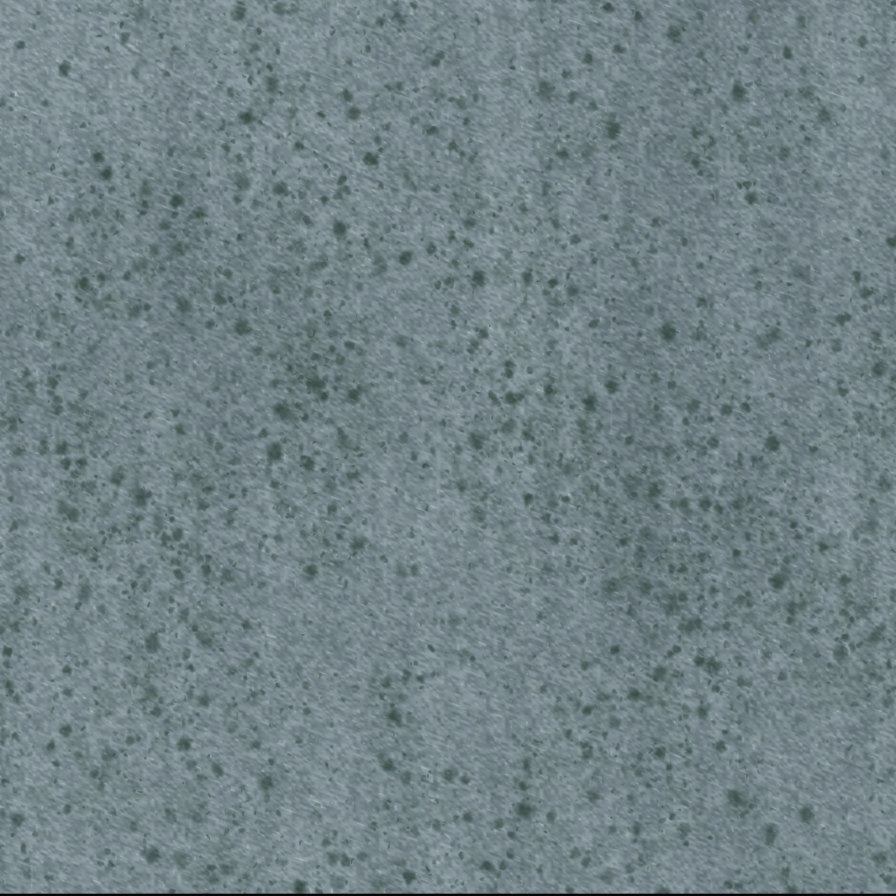
Write a Shadertoy shader that draws this texture.

```glsl
// Blue-grey weathered sheet with clustered dark green specks, fine grain and a long scratch.

const vec3 BASE_COLOR = vec3(0.463, 0.527, 0.548);
const vec3 SPECK_COLOR = vec3(0.225, 0.305, 0.280);
const vec3 STAIN_COLOR = vec3(0.375, 0.445, 0.435);
const vec3 EDGE_COLOR = vec3(0.015, 0.020, 0.020);
const vec2 GRAIN_SCALE = vec2(235.0, 330.0);
const float GRAIN_CONTRAST = 0.135;
const float STREAK_CONTRAST = 0.050;
const float CLOUD_CONTRAST = 0.100;
const float STAIN_STRENGTH = 0.40;
const float SCRATCH_WIDTH = 0.0017;
const float EDGE_HEIGHT = 0.0026;

// Hashes without sine
float hash1(vec2 p) {
    vec3 q = fract(p.xyx * 0.1031);
    q += dot(q, q.yzx + 33.33);
    return fract((q.x + q.y) * q.z);
}

vec3 hash3(vec2 p) {
    vec3 q = fract(p.xyx * vec3(0.1031, 0.1030, 0.0973));
    q += dot(q, q.yxz + 33.33);
    return fract((q.xxy + q.yzz) * q.zyx);
}

float noise(vec2 p) {
    vec2 cell = floor(p);
    vec2 f = fract(p);
    f = f * f * (3.0 - 2.0 * f);
    float low = mix(hash1(cell), hash1(cell + vec2(1, 0)), f.x);
    float high = mix(hash1(cell + vec2(0, 1)), hash1(cell + vec2(1, 1)), f.x);
    return mix(low, high, f.y);
}

float fbm(vec2 p) {
    float sum = 0.0;
    float weight = 0.5;
    for (int i = 0; i < 4; i++) {
        sum += weight * noise(p);
        p = p * 2.03 + 17.3;
        weight *= 0.5;
    }
    return sum / 0.9375;
}

// Specks gather in upright patches, mostly in a broad middle band
float speckDensity(vec2 p) {
    float patches = smoothstep(0.3, 0.7, fbm(p * vec2(11.0, 7.0) + 41.0));
    float columns = noise(vec2(p.x * 42.0, p.y * 7.0) + 13.0);
    float band = exp(-pow((p.y - 0.48) / 0.36, 2.0));
    return (0.2 + 1.1 * patches + 0.5 * columns) * (0.5 + 0.6 * band);
}

// One layer of scattered soft specks; returns coverage
float specks(vec2 p, float cells, float chance, vec2 radii, float seed) {
    vec2 home = floor(p * cells);
    float clear = 1.0;
    for (int y = -1; y <= 1; y++) {
        for (int x = -1; x <= 1; x++) {
            vec2 cell = home + vec2(x, y);
            vec3 place = hash3(cell + seed);
            vec3 look = hash3(cell + seed + 71.7);
            vec2 center = (cell + place.xy) / cells;
            float present = step(place.z, chance * speckDensity(center));
            float radius = mix(radii.x, radii.y, look.x);
            float d = length((p - center) * vec2(1.0, mix(0.75, 1.1, look.z)));
            float blot = 1.0 - smoothstep(0.3 * radius, 1.3 * radius, d);
            clear *= 1.0 - present * blot * mix(0.45, 1.0, look.y);
        }
    }
    return 1.0 - clear;
}

// Shallow curved scratch: a pale ridge beside a faint shadow
float scratch(vec2 p) {
    float curve = 1.05 - 0.73 * p.x + 0.32 * p.x * p.x;
    float slope = 0.64 * p.x - 0.73;
    float wobble = 0.006 * (noise(vec2(p.x * 18.0, 5.0)) - 0.5);
    float d = (p.y - curve - wobble) / sqrt(1.0 + slope * slope);
    float ridge = exp(-pow(d / SCRATCH_WIDTH, 2.0));
    float shadow = exp(-pow((d + 2.2 * SCRATCH_WIDTH) / (1.5 * SCRATCH_WIDTH), 2.0));
    float span = smoothstep(0.08, 0.14, p.x) * (1.0 - smoothstep(0.45, 0.68, p.x));
    float wear = 0.4 + 0.6 * noise(vec2(p.x * 45.0, 9.0));
    return (0.085 * ridge - 0.060 * shadow) * span * wear;
}

void mainImage(out vec4 fragColor, in vec2 fragCoord) {
    vec2 uv = fragCoord / iResolution.xy;

    // Cloudy ground with upright streaks and a fainter cross weave
    float clouds = fbm(uv * vec2(4.0, 3.0) + 3.0) - 0.5;
    float streaks = noise(uv * vec2(60.0, 2.5)) - 0.5;
    streaks += 0.6 * (noise(uv * vec2(18.0, 1.5) + 31.0) - 0.5);
    streaks += 0.3 * (noise(uv * vec2(6.0, 120.0) + 23.0) - 0.5);
    vec3 color = BASE_COLOR + CLOUD_CONTRAST * clouds + STREAK_CONTRAST * streaks;
    color += 0.025 * (abs(uv.y - 0.45) - 0.25);

    // Diffuse stains beneath the specks
    float stain = smoothstep(0.45, 0.8, fbm(uv * vec2(55.0, 36.0) + 11.0));
    color = mix(color, STAIN_COLOR, min(1.0, STAIN_STRENGTH * stain * speckDensity(uv)));

    // Large, medium and fine specks with slightly ragged outlines
    vec2 ragged = vec2(noise(uv * 190.0), noise(uv * 190.0 + 57.0)) - 0.5;
    vec2 p = uv + 0.0045 * ragged;
    float cover = specks(p, 28.0, 0.42, vec2(0.0055, 0.0100), 5.0);
    cover = max(cover, 0.85 * specks(p, 52.0, 0.34, vec2(0.0030, 0.0062), 131.0));
    cover = max(cover, 0.65 * specks(p, 92.0, 0.26, vec2(0.0018, 0.0036), 277.0));
    color = mix(color, SPECK_COLOR, 0.9 * cover);

    // Slanted fine grain, sparse pale glints and the scratch
    vec2 slanted = uv + vec2(0.0, 0.35 * uv.x);
    float grain = noise(slanted * GRAIN_SCALE) - 0.5;
    grain += 0.5 * (noise(slanted * GRAIN_SCALE * 0.5 + 87.0) - 0.5);
    float glint = smoothstep(0.82, 1.0, noise(slanted * vec2(170.0, 240.0) + 151.0));
    color += GRAIN_CONTRAST * grain * (1.0 - 0.5 * cover) + 0.08 * glint;
    color += scratch(uv);

    // Dark lower edge
    float edge = 1.0 - smoothstep(0.7 * EDGE_HEIGHT, 1.3 * EDGE_HEIGHT, uv.y);
    color = mix(color, EDGE_COLOR, edge);

    fragColor = vec4(clamp(color, 0.0, 1.0), 1.0);
}
```
